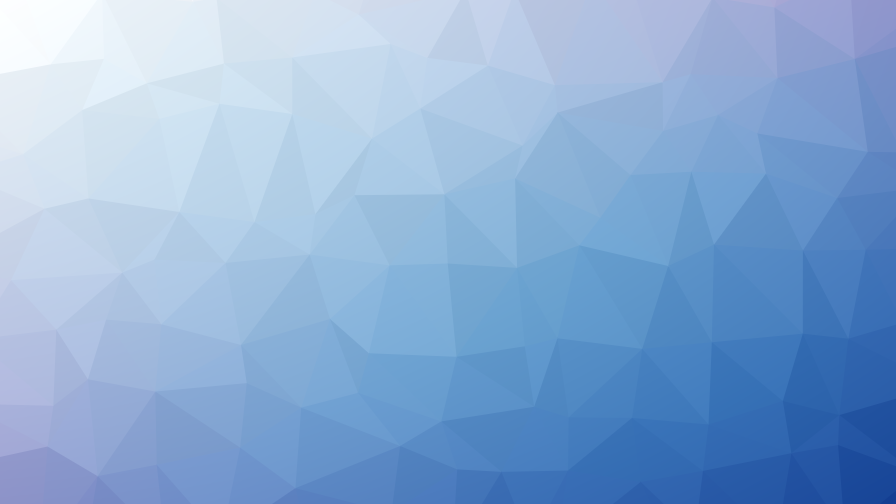
Reproduce this background procedurally as a Shadertoy shader.

```glsl
// Low-poly mesh of soft triangles over a diagonal white-to-blue gradient with violet corners.

const float ROWS = 7.4;         // mesh cells per canvas height
const float JITTER = 0.76;      // vertex displacement range, in cells
const float FLATNESS = 0.62;    // 0 = smooth gradient, 1 = flat facets
const float SHADE_RANGE = 0.035; // random brightness spread between facets
const vec3 VIOLET_SHIFT = vec3(0.03, -0.13, -0.06);

vec2 hash22(vec2 p) {
    vec3 q = fract(vec3(p.xyx) * vec3(0.1031, 0.1030, 0.0973));
    q += dot(q, q.yzx + 33.33);
    return fract((q.xx + q.yz) * q.zy);
}

float cross2(vec2 a, vec2 b) {
    return a.x * b.y - a.y * b.x;
}

// Twice the signed area: positive when counter-clockwise
float area(vec2 a, vec2 b, vec2 c) {
    return cross2(b - a, c - a);
}

// Colour ramp from the upper left to the lower right, violet off the diagonal
vec3 gradient(vec2 uv) {
    vec3 ramp[6] = vec3[6](
        vec3(1.00, 1.00, 1.00), vec3(0.83, 0.90, 0.95),
        vec3(0.65, 0.78, 0.89), vec3(0.42, 0.64, 0.82),
        vec3(0.22, 0.45, 0.72), vec3(0.08, 0.25, 0.58));
    float along = clamp((uv.x + 1.0 - uv.y) * 0.5, 0.0, 1.0) * 5.0;
    float across = uv.x + uv.y - 1.0;
    int i = min(int(along), 4);
    vec3 base = mix(ramp[i], ramp[i + 1], along - float(i));
    return base + VIOLET_SHIFT * across * across;
}

// Jittered grid vertex
vec2 vertex(vec2 cell) {
    return cell + 0.5 + (hash22(cell + 17.0) - 0.5) * JITTER;
}

// Signed distance to the line a-b, negative on its left
float edgeDistance(vec2 p, vec2 a, vec2 b) {
    return cross2(p - a, b - a) / length(b - a);
}

float coverage(vec2 p, vec2 a, vec2 b, vec2 c, float pixel) {
    float d = max(edgeDistance(p, a, b),
              max(edgeDistance(p, b, c), edgeDistance(p, c, a)));
    return clamp(0.5 - d / pixel, 0.0, 1.0);
}

// Facet colour in rgb, premultiplied by its coverage in alpha
vec4 facet(vec2 p, vec2 a, vec2 b, vec2 c, vec2 extent, float pixel) {
    float weight = coverage(p, a, b, c, pixel);
    vec2 center = (a + b + c) / 3.0;
    float shade = (hash22(floor(center * 64.0)).x - 0.5) * SHADE_RANGE;
    vec3 color = gradient(mix(p, center, FLATNESS) / extent) + shade;
    return vec4(color, 1.0) * weight;
}

// Splits a quad along its shorter diagonal that lies inside it
vec4 splitQuad(vec2 p, vec2 cell, vec2 extent, float pixel) {
    vec2 a = vertex(cell);
    vec2 b = vertex(cell + vec2(1, 0));
    vec2 c = vertex(cell + vec2(1, 1));
    vec2 d = vertex(cell + vec2(0, 1));
    bool acInside = min(area(a, b, c), area(a, c, d)) > 0.0;
    bool bdInside = min(area(b, c, d), area(b, d, a)) > 0.0;
    bool useAC = acInside && (!bdInside || distance(a, c) < distance(b, d));
    if (!useAC) {
        vec2 first = a;
        a = b;
        b = c;
        c = d;
        d = first;
    }
    return facet(p, a, b, c, extent, pixel) + facet(p, a, c, d, extent, pixel);
}

void mainImage(out vec4 fragColor, in vec2 fragCoord) {
    float pixel = ROWS / iResolution.y;
    vec2 p = fragCoord * pixel;
    vec2 extent = iResolution.xy * pixel;
    vec2 cell = floor(p - 0.5);

    // Blend every nearby facet by its pixel coverage
    vec4 sum = vec4(0.0);
    for (int y = -1; y <= 1; y++) {
        for (int x = -1; x <= 1; x++) {
            sum += splitQuad(p, cell + vec2(x, y), extent, pixel);
        }
    }
    vec3 color = sum.a > 0.0 ? sum.rgb / sum.a : gradient(p / extent);
    fragColor = vec4(clamp(color, 0.0, 1.0), 1.0);
}
```
